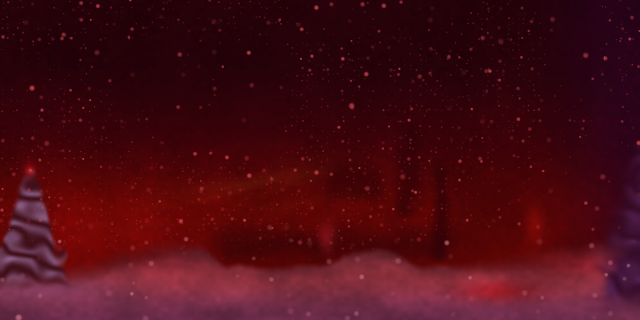
Write a WebGL 2 fragment shader that draws this background.

```glsl
#version 300 es
precision highp float;

uniform vec2 u_resolution;
out vec4 fragColor;

#define SKY_TOP vec3(0.145, 0.006, 0.036)
#define SKY_MID vec3(0.235, 0.008, 0.034)
#define SKY_LOW vec3(0.370, 0.018, 0.015)
#define VIOLET vec3(0.160, 0.012, 0.105)
#define EMBER vec3(0.480, 0.025, 0.015)
#define SHADE vec3(0.170, 0.005, 0.025)
#define SNOW_PINK vec3(0.570, 0.195, 0.245)
#define SNOW_MAUVE vec3(0.435, 0.180, 0.310)
#define FLAKE_RED vec3(0.800, 0.270, 0.310)
#define FLAKE_PALE vec3(0.800, 0.450, 0.520)
#define FLAKE_CHANCE 0.20

float hash(vec2 p) {
  return fract(sin(dot(p, vec2(127.1, 311.7))) * 43758.5453);
}

float noise(vec2 p) {
  vec2 i = floor(p), f = fract(p);
  f = f * f * (3.0 - 2.0 * f);
  return mix(mix(hash(i), hash(i + vec2(1, 0)), f.x),
             mix(hash(i + vec2(0, 1)), hash(i + vec2(1, 1)), f.x), f.y);
}

float fbm(vec2 p) {
  float sum = 0.0, amp = 0.5;
  for (int i = 0; i < 4; i++) {
    sum += amp * noise(p);
    p = p * 2.03 + 7.3;
    amp *= 0.5;
  }
  return sum;
}

// Soft elliptical spot
float glow(vec2 p, vec2 center, vec2 size) {
  vec2 d = (p - center) / size;
  return exp(-dot(d, d));
}

// Soft-edged rectangle
float softBox(vec2 p, vec2 center, vec2 halfSize, float blur) {
  vec2 d = abs(p - center) - halfSize;
  return smoothstep(blur, -blur, d.x) * smoothstep(blur, -blur, d.y);
}

// One jittered, blurred flake per cell, kept with the given chance
float flakes(vec2 p, float cells, float radius, float chance) {
  vec2 id = floor(p * cells);
  vec2 jitter = vec2(hash(id + 3.1), hash(id + 17.7));
  float size = radius * mix(0.5, 1.0, hash(id + 41.3));
  float d = length(p - (id + 0.25 + 0.5 * jitter) / cells);
  float edge = max(size * 0.6, 0.6 / u_resolution.y);
  float disc = smoothstep(size + edge, size - edge, d);
  float light = hash(id + 71.1);
  return disc * step(hash(id + 59.9), chance) * mix(0.15, 1.0, light * light);
}

vec3 sky(vec2 p) {
  vec3 c = mix(SKY_MID, SKY_TOP, smoothstep(0.52, 0.84, p.y));
  c = mix(SKY_LOW, c, smoothstep(0.34, 0.60, p.y));
  c = mix(c, EMBER, 0.85 * glow(p, vec2(0.27, 0.26), vec2(0.27, 0.13)));
  c = mix(c, SHADE, 0.35 * glow(p, vec2(1.58, 0.45), vec2(0.25, 0.20)));
  c = mix(c, VIOLET, 0.85 * smoothstep(1.64, 2.02, p.x + 0.12 * (p.y - 0.5)));
  // Slanted amber cloud streaks
  vec2 q = vec2(p.x, p.y - 0.16 * (p.x - 0.8));
  float streak = smoothstep(0.30, 0.75, fbm(q * vec2(3.0, 18.0)));
  c += vec3(0.06, 0.055, 0.008) * streak * glow(q, vec2(0.80, 0.40), vec2(0.30, 0.075));
  c *= 0.86 + 0.28 * fbm(p * vec2(9.0, 6.0));
  return c * (0.94 + 0.12 * noise(p * 70.0));
}

// Blurred buildings, trunks and lamps
vec3 distantForms(vec3 c, vec2 p) {
  vec2 q = p + 0.03 * (vec2(noise(p * 14.0), noise(p * 14.0 + 31.0)) - 0.5);
  c = mix(c, SHADE, 0.55 * softBox(q, vec2(1.04, 0.23), vec2(0.38, 0.045), 0.045));
  c = mix(c, SHADE, 0.50 * softBox(q, vec2(1.11, 0.43), vec2(0.09, 0.05), 0.03));
  c = mix(c, SHADE, 0.60 * softBox(q, vec2(1.275, 0.47), vec2(0.030, 0.15), 0.025));
  c = mix(c, SHADE, 0.65 * softBox(q, vec2(1.37, 0.34), vec2(0.022, 0.15), 0.02));
  c += vec3(0.18, 0.05, 0.07) * glow(q, vec2(1.03, 0.26), vec2(0.022, 0.045));
  c += vec3(0.12, 0.02, 0.01) * glow(q, vec2(1.67, 0.29), vec2(0.022, 0.06));
  return c;
}

// Height of the drifts along x
float snowLine(float x) {
  float h = 0.165 + 0.024 * (fbm(vec2(x * 16.0, 2.0)) - 0.5);
  h += 0.060 * smoothstep(0.25, 0.55, x) * smoothstep(0.72, 0.62, x);
  h += 0.050 * exp(-pow((x - 1.17) / 0.11, 4.0));
  h += 0.060 * smoothstep(1.50, 1.95, x);
  return h - 0.03 * smoothstep(0.40, 0.20, x);
}

vec3 snow(vec2 p) {
  vec3 c = mix(SNOW_PINK, SNOW_MAUVE, 0.90 * smoothstep(0.14, 0.01, p.y));
  c = mix(c, vec3(0.68, 0.08, 0.11), 0.70 * glow(p, vec2(1.56, 0.09), vec2(0.12, 0.03)));
  c = mix(c, vec3(0.55, 0.07, 0.11), 0.60 * glow(p, vec2(1.75, 0.18), vec2(0.24, 0.04)));
  c = mix(c, vec3(0.40, 0.08, 0.12), 0.70 * glow(p, vec2(0.45, 0.21), vec2(0.24, 0.06)));
  c *= 0.70 + 0.56 * fbm(p * vec2(8.0, 14.0));
  c = mix(c, vec3(0.53, 0.25, 0.39), 0.8 * glow(p, vec2(0.12, 0.095), vec2(0.22, 0.045)));
  float rim = smoothstep(0.05, 0.0, snowLine(p.x) - p.y);
  return c * (1.0 - 0.18 * rim) * (0.95 + 0.10 * noise(p * 60.0));
}

// Conifer with slanting, uneven snowy tiers
vec3 tree(vec3 c, vec2 p, vec2 apex, float tall, float wide, vec3 dark, vec3 pale, float blur) {
  float drop = (apex.y - p.y) / tall;
  float x = p.x - apex.x;
  float tier = fract(drop * 6.0 - 4.5 * x + 0.9 * noise(p * 22.0));
  float halfWidth = wide * (drop + 0.08) * (0.80 + 0.4 * noise(p * 24.0));
  float mask = smoothstep(blur, -blur, abs(x) - halfWidth);
  mask *= smoothstep(-0.03, 0.04, drop) * smoothstep(1.06, 0.88, drop);
  float frost = smoothstep(0.0, 0.5, tier) * smoothstep(1.0, 0.5, tier);
  return mix(c, mix(dark, pale, frost * (0.45 + 0.9 * noise(p * 32.0))), mask);
}

void main() {
  vec2 p = gl_FragCoord.xy / u_resolution.y;
  p.x *= 2.0 * u_resolution.y / u_resolution.x;

  vec3 c = distantForms(sky(p), p);
  float blur = mix(0.045, 0.014, smoothstep(0.45, 0.68, p.x));
  blur += 0.025 * smoothstep(1.35, 1.6, p.x);
  c = mix(c, snow(p), smoothstep(blur, -blur, p.y - snowLine(p.x)));

  // Framing trees and the left treetop light
  c = tree(c, p, vec2(0.095, 0.47), 0.36, 0.120, vec3(0.25, 0.06, 0.10), vec3(0.48, 0.30, 0.43), 0.012);
  c = tree(c, p, vec2(2.03, 0.56), 0.52, 0.16, vec3(0.22, 0.05, 0.17), vec3(0.30, 0.11, 0.28), 0.055);
  c += vec3(0.30, 0.03, 0.03) * glow(p, vec2(0.093, 0.465), vec2(0.016, 0.022));

  // Falling snow: dust, clustered flakes, large pale flakes near the ground
  float cluster = smoothstep(0.2, 0.7, noise(p * 5.0 + 5.0));
  float air = smoothstep(0.15, 0.30, p.y);
  c = mix(c, FLAKE_RED, 0.45 * air * flakes(p, 62.0, 0.0030, FLAKE_CHANCE * 2.0 * cluster));
  c = mix(c, FLAKE_RED, 0.85 * air * flakes(p + 3.7, 32.0, 0.0055, FLAKE_CHANCE * 1.5 * cluster));
  c = mix(c, FLAKE_RED, 0.95 * air * flakes(p + 9.2, 19.0, 0.0080, FLAKE_CHANCE * 0.9));
  float low = smoothstep(0.34, 0.24, p.y);
  c = mix(c, FLAKE_PALE, 0.75 * low * flakes(p + 6.4, 18.0, 0.0095, FLAKE_CHANCE * 1.5));

  fragColor = vec4(clamp(c, 0.0, 1.0), 1.0);
}
```
